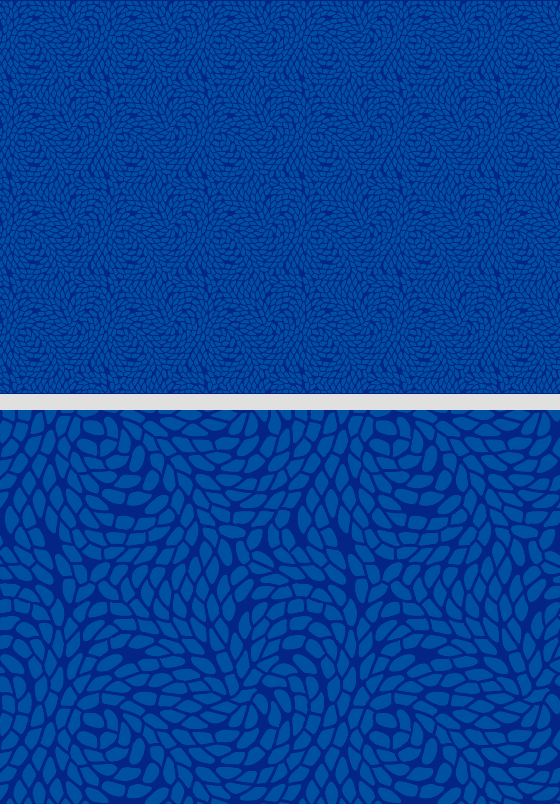
Top: the whole. Bottom: its middle third, enlarged.
Reproduce this pattern procedurally as a WebGL 1 fragment shader.

```glsl
precision highp float;
uniform vec2 u_resolution;

#define TILES_DOWN 4.04
#define GRID vec2(15.0, 16.0)
#define DENSITY 15.5
#define STRETCH 1.45
#define JITTER 0.55
#define SETTLE 0.5
#define SEED_RADIUS 0.53
#define HALF_GAP 0.08
#define ROUNDING 0.12
#define SWIRL_CENTRE vec2(0.23, 0.58)
#define LIGHT_BLUE vec3(0.0, 0.315, 0.635)
#define DARK_BLUE vec3(0.01, 0.145, 0.525)

const float TAU = 6.2831853;

vec2 hash2(vec2 id) {
  vec2 k = vec2(dot(id, vec2(127.1, 311.7)), dot(id, vec2(269.5, 183.3)));
  return fract(sin(k) * 43758.55);
}

// Unit direction of the seeds: a swirl and a fan in each tile.
vec2 flowDirection(vec2 tilePos) {
  vec2 p = tilePos - SWIRL_CENTRE;
  float side = 0.5 - 0.5 * cos(TAU * p.x);
  float bentY = p.y + 0.42 * side;
  vec2 v = vec2(-sin(TAU * bentY), sin(TAU * p.x));
  float turn = 0.8 * (sin(TAU * p.y) + side);
  float c = cos(turn);
  float s = sin(turn);
  v = vec2(c * v.x - s * v.y, s * v.x + c * v.y);
  return v / (length(v) + 0.0001);
}

// Offset measured along and across a seed, so that the seed becomes round.
vec2 toSeedSpace(vec2 d, vec2 dir) {
  return vec2(dot(d, dir) / STRETCH, dot(d, vec2(-dir.y, dir.x)) * STRETCH);
}

vec2 fromSeedSpace(vec2 m, vec2 dir) {
  return dir * m.x / STRETCH + vec2(-dir.y, dir.x) * m.y * STRETCH;
}

// Staggered rows with a jitter that repeats in every tile.
vec2 scatteredSeed(vec2 cell) {
  vec2 id = floor(mod(cell + 0.5, GRID));
  vec2 stagger = vec2(0.25 + 0.5 * mod(id.y, 2.0), 0.5);
  return (cell + stagger + JITTER * (hash2(id) - 0.5)) * DENSITY / GRID;
}

// Push a seed away from its neighbours, mostly sideways.
vec2 settledSeed(vec2 cell) {
  vec2 seed = scatteredSeed(cell);
  vec2 dir = flowDirection(seed / DENSITY);
  vec2 push = vec2(0.0);
  for (int j = -1; j <= 1; j++) {
    for (int i = -1; i <= 1; i++) {
      if (i == 0 && j == 0) continue;
      vec2 other = scatteredSeed(cell + vec2(float(i), float(j)));
      vec2 m = toSeedSpace(seed - other, dir);
      float dist = length(m) + 0.001;
      push += max(0.0, 1.1 - dist) * fromSeedSpace(m / dist, dir);
    }
  }
  return seed + SETTLE * push;
}

float smoothMin(float a, float b, float k) {
  float h = max(k - abs(a - b), 0.0) / k;
  return min(a, b) - 0.25 * h * h * k;
}

// Depth inside the nearest seed, negative in the gaps.
float seedDepth(vec2 tilePos) {
  vec2 p = tilePos * DENSITY;
  vec2 home = floor(tilePos * GRID);
  float first = 100.0;
  float second = 100.0;
  vec2 firstSlope = vec2(0.0);
  vec2 secondSlope = vec2(0.0);
  for (int j = -2; j <= 2; j++) {
    for (int i = -2; i <= 2; i++) {
      vec2 seed = settledSeed(home + vec2(float(i), float(j)));
      vec2 dir = flowDirection(seed / DENSITY);
      vec2 m = toSeedSpace(p - seed, dir);
      float d = dot(m, m);
      vec2 slope = fromSeedSpace(m, dir);
      if (d < first) {
        second = first;
        secondSlope = firstSlope;
        first = d;
        firstSlope = slope;
      } else if (d < second) {
        second = d;
        secondSlope = slope;
      }
    }
  }
  float border = 0.5 * (second - first) / (length(secondSlope - firstSlope) + 0.001);
  float ellipse = 0.5 * (SEED_RADIUS * SEED_RADIUS - first) / (length(firstSlope) + 0.001);
  return smoothMin(border - HALF_GAP, ellipse, ROUNDING);
}

void main() {
  vec2 uv = gl_FragCoord.xy / u_resolution.y;
  vec2 tilePos = (uv - vec2(0.0, 1.0)) * TILES_DOWN;
  float pixel = DENSITY * TILES_DOWN / u_resolution.y;
  float seed = smoothstep(-0.5 * pixel, 0.5 * pixel, seedDepth(tilePos));

  // Thin dark edge along the top and bottom.
  float edge = min(uv.y, 1.0 - uv.y);
  seed *= smoothstep(0.001, 0.004, edge);

  gl_FragColor = vec4(mix(DARK_BLUE, LIGHT_BLUE, seed), 1.0);
}
```
